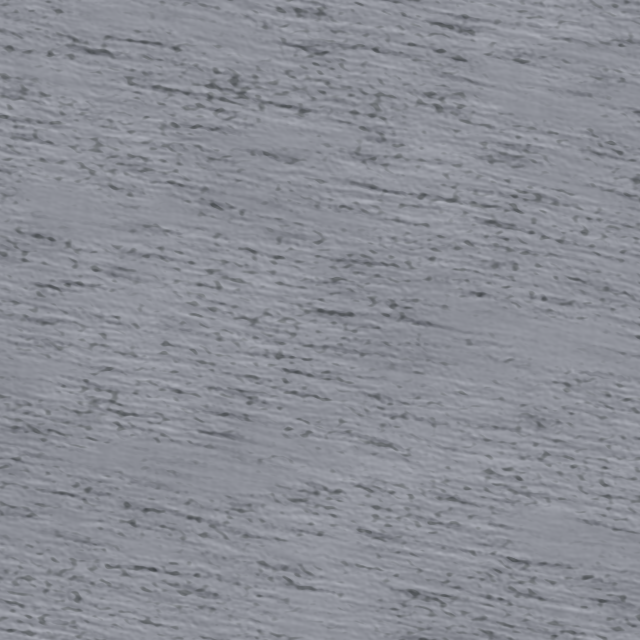
Reproduce this texture procedurally as a WebGL 2 fragment shader.

```glsl
#version 300 es
precision highp float;
// Weathered blue-grey surface with fine slanted streaks, crumbly relief and small pits.

uniform vec2 u_resolution;
out vec4 fragColor;

const vec2 GRAIN_DIR = vec2(0.984, -0.178);     // direction the streaks run in
const vec3 BASE_COLOR = vec3(0.561, 0.571, 0.604);
const vec3 PIT_TINT = vec3(1.0, 0.97, 1.10);    // light lost per channel inside pits
const vec2 LIGHT_STEP = vec2(0.0012, 0.0034);   // relief sampling offset
const vec2 STREAK_FREQ = vec2(8.0, 104.0);      // cells along and across the grain
const vec2 FIBER_FREQ = vec2(30.0, 150.0);
const vec2 CRUMB_FREQ = vec2(105.0, 145.0);
const vec2 SCRATCH_FREQ = vec2(9.0, 96.0);
const vec2 PIT_FREQ = vec2(62.0, 125.0);
const vec2 PATCH_FREQ = vec2(3.0, 10.0);
const vec2 RIB_FREQ = vec2(95.0, 14.0);
const float STREAK_GAIN = 0.052;
const float RELIEF_GAIN = 0.056;
const float SCRATCH_DEPTH = 0.070;
const float PIT_DEPTH = 0.125;
const float RIB_GAIN = 0.022;
const float CLOUD_GAIN = 0.030;

// Integer hash giving a random gradient in [-1, 1] squared
vec2 hashGradient(ivec2 cell) {
    uvec2 v = uvec2(cell) * 1664525u + 1013904223u;
    v.x += v.y * 1664525u;
    v.y += v.x * 1664525u;
    v ^= v >> 16u;
    v.x += v.y * 1664525u;
    v.y += v.x * 1664525u;
    v ^= v >> 16u;
    return vec2(v & 65535u) / 32767.5 - 1.0;
}

// Gradient noise, roughly -0.8 to 0.8
float noise(vec2 p) {
    vec2 base = floor(p);
    vec2 f = p - base;
    ivec2 cell = ivec2(base);
    vec2 w = f * f * f * (f * (f * 6.0 - 15.0) + 10.0);
    float a = dot(hashGradient(cell), f);
    float b = dot(hashGradient(cell + ivec2(1, 0)), f - vec2(1.0, 0.0));
    float c = dot(hashGradient(cell + ivec2(0, 1)), f - vec2(0.0, 1.0));
    float d = dot(hashGradient(cell + ivec2(1, 1)), f - vec2(1.0, 1.0));
    return 1.25 * mix(mix(a, b, w.x), mix(c, d, w.x), w.y);
}

// Long streaks broken up by shorter fibers
float streaks(vec2 g) {
    return noise(g * STREAK_FREQ) + 0.8 * noise(g * FIBER_FREQ + 37.3);
}

// Fine grains that are nearly round
float crumbs(vec2 g) {
    return noise(g * CRUMB_FREQ + 71.9);
}

// Surface height used for the embossed look
float surfaceHeight(vec2 g) {
    return 0.6 * streaks(g) + 0.8 * crumbs(g);
}

void main() {
    vec2 p = gl_FragCoord.xy / u_resolution.y;

    // Grain space: x along the streaks, y across, gently bent
    vec2 g = vec2(dot(p, GRAIN_DIR), dot(p, vec2(-GRAIN_DIR.y, GRAIN_DIR.x)));
    g.y += 0.010 * noise(p * 3.5 + 5.7) + 0.0024 * noise(p * 24.0 + 13.1);

    // Rough zones with a few smooth bands between them
    float patches = noise(g * PATCH_FREQ + 3.4) + 0.6 * noise(g * PATCH_FREQ * 2.7 + 19.6);
    float roughness = mix(0.4, 1.1, smoothstep(-0.5, -0.05, patches));

    // Streaks lit from above
    float relief = surfaceHeight(g) - surfaceHeight(g + LIGHT_STEP);
    float tone = roughness * (STREAK_GAIN * streaks(g) + RELIEF_GAIN * relief);

    // Faint ribs crossing the smooth bands, and broad shading
    tone += RIB_GAIN * (1.1 - roughness) * noise(g * RIB_FREQ + 47.2);
    tone += CLOUD_GAIN * (noise(p * 4.0 + 61.5) + 0.6 * noise(g * vec2(4.0, 22.0) + 91.3));

    // Long dark scratches with grainy, ragged edges
    float scratchField = noise(g * SCRATCH_FREQ + 83.7);
    float ragged = scratchField + 0.4 * crumbs(g + 0.37);
    tone -= SCRATCH_DEPTH * roughness * smoothstep(0.08, 0.52, ragged);

    // Soft pits strung along the scratches and gathered in the rough zones
    float pitField = 0.9 * noise(g * PIT_FREQ + 29.8) + 0.45 * scratchField + 0.25 * patches;
    float pits = smoothstep(0.12, 0.60, pitField) * roughness;

    vec3 color = BASE_COLOR + tone - PIT_DEPTH * pits * PIT_TINT;
    fragColor = vec4(clamp(color, 0.0, 1.0), 1.0);
}
```
